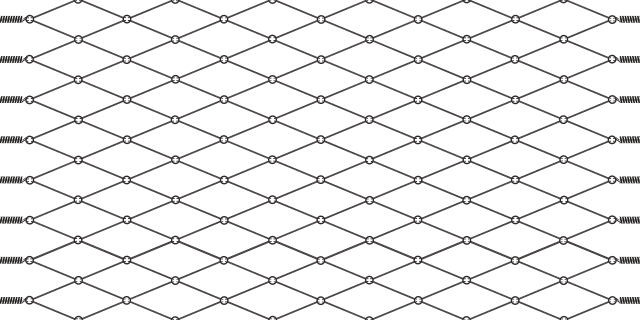
Reproduce this pattern procedurally as a WebGL 1 fragment shader.

```glsl
precision highp float;
// Diamond wire mesh joined by small rings, stretched between rows of coil springs.
uniform vec2 u_resolution;

float hash(vec2 p) {
  return fract(sin(dot(p, vec2(41.3, 289.1))) * 4375.85);
}

// Antialiased coverage of a signed distance in canvas heights.
float cover(float d) {
  return clamp(0.5 - d * u_resolution.y, 0.0, 1.0);
}

float segment(vec2 p, vec2 a, vec2 b) {
  vec2 ab = b - a;
  return length(p - a - ab * clamp(dot(p - a, ab) / dot(ab, ab), 0.0, 1.0));
}

void main() {
  // Height runs from 0 to 1 and width from 0 to 2.
  vec2 p = gl_FragCoord.xy / u_resolution * vec2(2.0, 1.0);
  vec2 cell = vec2(0.3034, 0.1255);
  vec2 q = p - vec2(0.0930, 0.0612);
  vec2 u = q / cell;
  vec3 ink = vec3(0.18, 0.16, 0.16);
  vec3 color = vec3(1.0);

  // Nearest joint, among the cell corners and the cell centres.
  vec2 corner = floor(u + 0.5);
  vec2 centre = floor(u) + 0.5;
  vec2 toCorner = q - corner * cell;
  vec2 toCentre = q - centre * cell;
  bool isCorner = dot(toCorner, toCorner) < dot(toCentre, toCentre);
  vec2 joint = isCorner ? corner : centre;
  vec2 wobble = vec2(hash(joint), hash(joint + 17.0)) - 0.5;
  vec2 local = (isCorner ? toCorner : toCentre) - wobble * 0.002;

  // Two families of diagonal wires, slightly heavier in one lower band.
  vec2 diagonals = vec2(u.x + u.y, u.x - u.y);
  vec2 offsets = abs(fract(diagonals + 0.5) - 0.5) / length(1.0 / cell);
  float wire = min(offsets.x, offsets.y);
  float band = step(1.0, u.y) * step(u.y, 1.5);
  float inside = cover(abs(q.x - 3.0 * cell.x) - 3.0 * cell.x);
  float wear = 0.05 * (hash(floor(diagonals * 2.0)) - 0.5);
  vec3 steel = ink + 0.04 + wear + 0.16 * cover(wire - 0.0007);
  color = mix(color, steel, inside * cover(wire - 0.0026 - 0.0005 * band));

  // Rings with hooked wire ends reaching into the opening.
  float radius = length(local);
  color = mix(color, vec3(1.0), cover(radius - 0.0115));
  vec2 hook = abs(local);
  float reach = 0.0042 + 0.0016 * hash(joint + 5.0);
  float stub = segment(hook, vec2(reach, 0.0043), vec2(0.0105, 0.0046)) - 0.0014;
  float ring = abs(radius - 0.0115) - 0.0022;
  color = mix(color, ink, max(cover(stub), cover(ring)));

  // Springs and their end hooks, mirrored onto both sides.
  float outward = abs(q.x - 3.0 * cell.x) - 3.0 * cell.x;
  float rise = (fract(u.y + 0.5) - 0.5) * cell.y;
  float coilPhase = (outward + 0.22 * rise) / 0.0078;
  float coil = abs(fract(coilPhase) - 0.5) * 0.0078 - 0.0025;
  coil = max(coil, max(abs(rise) - 0.0105, 0.0235 - outward));
  float core = max(abs(rise + 0.001) - 0.0035, 0.0245 - outward);
  float link = segment(vec2(outward, rise), vec2(0.011, 0.002), vec2(0.026, -0.008)) - 0.0014;
  float tip = segment(vec2(outward, rise), vec2(0.013, 0.006), vec2(0.019, 0.001)) - 0.0011;
  color = mix(color, ink, 0.45 * cover(core));
  color = mix(color, ink * 0.8, max(cover(coil), max(cover(link), cover(tip))));

  gl_FragColor = vec4(color, 1.0);
}
```
